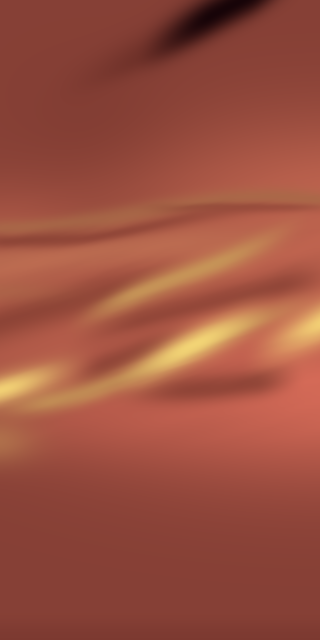
A Shadertoy shader for this background:

```glsl
// Soft painted sky of terracotta haze, crossed by rising golden streaks and dark folds.

const vec3 CLAY   = vec3(0.525, 0.250, 0.210);
const vec3 SALMON = vec3(0.760, 0.400, 0.315);
const vec3 CORAL  = vec3(0.840, 0.420, 0.345);
const vec3 PEACH  = vec3(0.750, 0.440, 0.325);
const vec3 FOLD   = vec3(0.530, 0.250, 0.200);
const vec3 SHADE  = vec3(0.450, 0.200, 0.170);
const vec3 UMBER  = vec3(0.360, 0.145, 0.120);
const vec3 INK    = vec3(0.090, 0.015, 0.030);
const vec3 TAN    = vec3(0.660, 0.410, 0.280);
const vec3 OCHRE  = vec3(0.770, 0.580, 0.340);
const vec3 GOLD   = vec3(0.950, 0.830, 0.460);

float hash(vec2 p) {
    vec3 q = fract(vec3(p.xyx) * 0.1031);
    q += dot(q, q.yzx + 33.33);
    return fract((q.x + q.y) * q.z);
}

float valueNoise(vec2 p) {
    vec2 cell = floor(p), f = fract(p);
    f = f * f * (3.0 - 2.0 * f);
    return mix(mix(hash(cell), hash(cell + vec2(1, 0)), f.x),
               mix(hash(cell + vec2(0, 1)), hash(cell + vec2(1, 1)), f.x), f.y);
}

// Layered noise drawn out along the rising direction of the streaks
float brushNoise(vec2 p) {
    vec2 q = vec2(p.x, p.y - 0.3 * p.x) * vec2(3.0, 17.0);
    float sum = 0.0, weight = 0.5;
    for (int i = 0; i < 4; i++) {
        sum += weight * (valueNoise(q + 40.0) - 0.5);
        q = q * 2.03 + 7.1;
        weight *= 0.5;
    }
    return sum;
}

// Elliptic haze
float glow(vec2 p, vec2 centre, vec2 radii) {
    vec2 d = (p - centre) / radii;
    return exp(-dot(d, d));
}

// Curved streak from a to b; curve = (bend, sway), width = (above, below),
// fade = length of the soft start and end as parts of the streak
float streak(vec2 p, vec2 a, vec2 b, vec2 curve, vec2 width, vec2 fade) {
    float t = clamp((p.x - a.x) / (b.x - a.x), 0.0, 1.0);
    float axis = mix(a.y, b.y, t) + curve.x * 4.0 * t * (1.0 - t)
               + curve.y * sin(6.2832 * t);
    float d = p.y - axis;
    d /= d > 0.0 ? width.x : width.y;
    return exp(-d * d) * smoothstep(0.0, fade.x, t) * smoothstep(0.0, fade.y, 1.0 - t);
}

vec3 hazeLayers(vec2 p) {
    vec3 col = CLAY;
    col = mix(col, SHADE, 0.65 * glow(p, vec2(0.34, 1.55), vec2(0.28, 0.20)));
    col = mix(col, SALMON, 0.90 * glow(p, vec2(1.10, 1.37), vec2(0.75, 0.27)));
    col = mix(col, SALMON, 0.45 * glow(p, vec2(0.00, 1.28), vec2(0.25, 0.14)));
    col = mix(col, SALMON, 0.75 * streak(p, vec2(-0.5, 0.93), vec2(1.5, 1.20),
              vec2(0.0), vec2(0.22, 0.22), vec2(0.1)));
    col = mix(col, CORAL, 0.95 * glow(p, vec2(1.06, 0.78), vec2(0.75, 0.28)));
    col = mix(col, CORAL, 0.35 * glow(p, vec2(0.35, 0.69), vec2(0.45, 0.13)));
    col = mix(col, OCHRE, 0.50 * glow(p, vec2(-0.02, 0.62), vec2(0.13, 0.07)));
    return mix(col, SHADE, 0.5 * (1.0 - smoothstep(0.0, 0.09, p.y)));
}

vec3 darkPlume(vec3 col, vec2 p) {
    col = mix(col, UMBER, 0.75 * streak(p, vec2(0.13, 1.70), vec2(0.90, 2.06),
              vec2(-0.025, 0.0), vec2(0.07, 0.045), vec2(0.6, 0.15)));
    return mix(col, INK, streak(p, vec2(0.42, 1.81), vec2(0.96, 2.09),
               vec2(0.015, 0.0), vec2(0.065, 0.052), vec2(0.45, 0.35)));
}

vec3 upperFolds(vec3 col, vec2 p) {
    col = mix(col, PEACH, 0.80 * streak(p, vec2(-0.2, 1.14), vec2(1.0, 1.27),
              vec2(0.015, 0.0), vec2(0.055, 0.055), vec2(0.15, 0.4)));
    col = mix(col, FOLD, 0.80 * streak(p, vec2(-0.1, 1.245), vec2(1.1, 1.36),
              vec2(0.0, -0.02), vec2(0.022, 0.024), vec2(0.1, 0.7)));
    col = mix(col, TAN, 0.85 * streak(p, vec2(-0.1, 1.285), vec2(1.1, 1.36),
              vec2(0.025, -0.025), vec2(0.028, 0.024), vec2(0.1)));
    col = mix(col, FOLD, 0.50 * streak(p, vec2(0.4, 1.345), vec2(1.1, 1.345),
              vec2(0.01, 0.0), vec2(0.012, 0.018), vec2(0.3)));
    col = mix(col, FOLD, 0.85 * streak(p, vec2(-0.2, 0.93), vec2(0.65, 1.17),
              vec2(0.01, 0.0), vec2(0.055, 0.065), vec2(0.2, 0.4)));
    col = mix(col, TAN, 0.50 * glow(p, vec2(0.0, 1.09), vec2(0.2, 0.035)));
    col = mix(col, FOLD, 0.80 * streak(p, vec2(0.18, 0.92), vec2(1.1, 1.14),
              vec2(0.025, 0.0), vec2(0.05, 0.04), vec2(0.3, 0.25)));
    return mix(col, OCHRE, 0.95 * streak(p, vec2(0.19, 0.97), vec2(0.99, 1.33),
               vec2(0.0, 0.012), vec2(0.032, 0.040), vec2(0.3, 0.4)));
}

vec3 goldenFolds(vec3 col, vec2 p) {
    col = mix(col, FOLD, 0.75 * streak(p, vec2(0.2, 0.80), vec2(0.65, 0.99),
              vec2(0.0), vec2(0.045), vec2(0.3, 0.5)));
    col = mix(col, FOLD, 0.85 * streak(p, vec2(0.3, 0.78), vec2(0.96, 0.83),
              vec2(-0.02, 0.0), vec2(0.05, 0.04), vec2(0.45, 0.25)));
    col = mix(col, OCHRE, 0.85 * streak(p, vec2(-0.05, 0.71), vec2(1.05, 1.09),
              vec2(-0.035, -0.02), vec2(0.035, 0.032), vec2(0.2, 0.3)));
    col = mix(col, GOLD, streak(p, vec2(0.34, 0.79), vec2(0.87, 1.04),
              vec2(0.005, 0.0), vec2(0.048, 0.050), vec2(0.48, 0.48)));
    col = mix(col, GOLD, 0.95 * streak(p, vec2(-0.3, 0.70), vec2(0.31, 0.87),
              vec2(0.0), vec2(0.045, 0.050), vec2(0.2, 0.5)));
    return mix(col, GOLD, 0.95 * streak(p, vec2(0.75, 0.88), vec2(1.3, 1.13),
               vec2(0.0), vec2(0.055, 0.065), vec2(0.5, 0.2)));
}

void mainImage(out vec4 fragColor, in vec2 fragCoord) {
    vec2 p = fragCoord / iResolution.xy * vec2(1.0, 2.0);
    float brush = brushNoise(p);
    float band = smoothstep(0.5, 0.8, p.y) * (1.0 - smoothstep(1.3, 1.55, p.y));
    p.y += 0.018 * brush * band;

    vec3 col = hazeLayers(p);
    col = darkPlume(col, p);
    col = upperFolds(col, p);
    col = goldenFolds(col, p);
    col *= 1.0 + 0.05 * brush * band;
    fragColor = vec4(col, 1.0);
}
```
